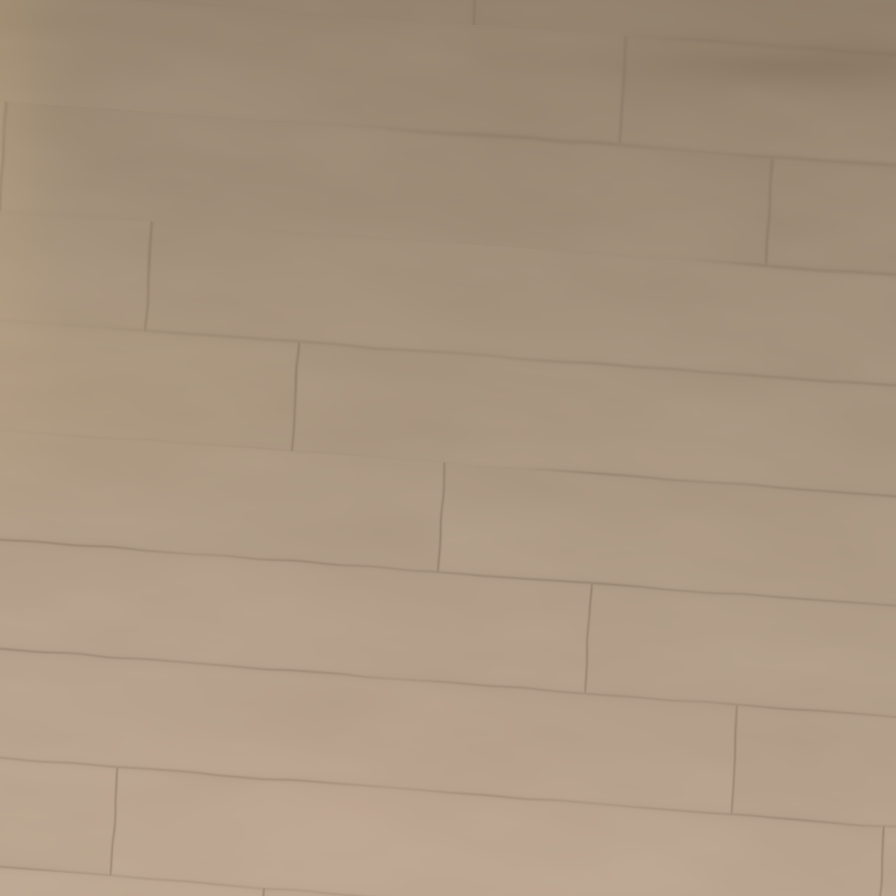
This texture is drawn by a three.js fragment shader. Its source:

```glsl
varying vec2 vUv;

const vec3 SHADE = vec3(0.572, 0.503, 0.423);
const vec3 LIGHT = vec3(0.731, 0.651, 0.567);
const vec3 SEAM = vec3(0.43, 0.36, 0.29);
const float ROW_PITCH = 0.1222;
const float PLANK_LENGTH = 0.8555;
const float ROW_SHIFT = 0.1634;

float hash(vec2 p) {
  vec3 q = fract(vec3(p.xyx) * 0.1031);
  q += dot(q, q.yzx + 33.33);
  return fract((q.x + q.y) * q.z);
}

float noise(vec2 p) {
  vec2 cell = floor(p);
  vec2 f = fract(p);
  f = f * f * (3.0 - 2.0 * f);
  float low = mix(hash(cell), hash(cell + vec2(1.0, 0.0)), f.x);
  float high = mix(hash(cell + vec2(0.0, 1.0)), hash(cell + vec2(1.0, 1.0)), f.x);
  return mix(low, high, f.y);
}

float fbm(vec2 p) {
  float sum = 0.0;
  float gain = 0.5;
  for (int i = 0; i < 3; i++) {
    sum += gain * (noise(p) - 0.5);
    p = p * 2.03 + 17.0;
    gain *= 0.5;
  }
  return sum;
}

float softLine(float dist, float width) {
  float d = dist / width;
  return exp(-d * d);
}

float glow(vec2 p, vec2 center, vec2 size) {
  vec2 d = (p - center) / size;
  return exp(-dot(d, d));
}

// Row number grows downward along gently tilted courses
float rowCoord(vec2 p) {
  float down = 1.0 - p.y;
  float tilt = 0.070 + 0.008 * down;
  return (down - tilt * p.x - 0.6016) / ROW_PITCH;
}

// Joints fall on whole numbers, stepping sideways with each row
float plankCoord(float x, float row, float across) {
  return (x + 0.0072 * across - 0.660 - ROW_SHIFT * row) / PLANK_LENGTH;
}

vec3 floorLight(vec2 p) {
  float down = 1.0 - p.y;
  float level = 0.05 + 0.98 * pow(down, 0.8) - 0.16 * (p.x - 0.5);
  vec3 color = mix(SHADE, LIGHT, clamp(level, 0.0, 1.05));
  color += vec3(0.045, 0.039, 0.010) * glow(p, vec2(-0.02, 0.88), vec2(0.07, 0.30));
  color += vec3(0.005, 0.002, -0.010) * glow(p, vec2(0.10, 0.56), vec2(0.28, 0.12));
  color += vec3(0.008, -0.003, 0.001) * glow(p, vec2(0.40, 0.10), vec2(0.28, 0.16));
  return color;
}

float woodGrain(vec2 p, vec2 id) {
  vec2 offset = vec2(hash(id), hash(id + 9.0)) * 40.0;
  float cloud = fbm(p * vec2(6.0, 2.0) + offset);
  float streak = fbm(p * vec2(11.0, 5.0) + offset.yx);
  return 0.034 * cloud + 0.012 * streak;
}

// Far seams are closed up to this distance from the left
float seamStart(float edge) {
  if (edge < -4.5) return 0.72;
  if (edge < -3.5) return 0.42;
  if (edge < -2.5) return 0.80;
  if (edge < -1.5) return 0.16;
  if (edge < -0.5) return 0.61;
  return -0.20;
}

float rowSeam(float rowPos, float x, float near) {
  float edge = floor(rowPos + 0.5);
  float wobble = 0.0022 * (noise(vec2(x * 24.0, edge * 7.3 + 50.0)) - 0.5);
  float dist = abs((rowPos - edge) * ROW_PITCH + wobble);
  float start = seamStart(edge);
  float open = smoothstep(start - 0.06, start + 0.06, x);
  float wear = noise(vec2(x * 9.0 + 3.0, edge * 13.7 + 90.0));
  float seen = mix(0.22 * wear, 0.45 + 0.55 * wear, open);
  float width = mix(0.0028, 0.0016, near);
  float shadow = softLine(dist, 0.006) * 0.05;
  return seen * (softLine(dist, width) * mix(0.13, 0.27, near) + shadow);
}

float endJoint(float plankPos, float row, float across, float near) {
  float edge = floor(plankPos + 0.5);
  float wobble = 0.0020 * (noise(vec2(across * 4.0, row * 5.1 + 70.0)) - 0.5);
  float dist = abs((plankPos - edge) * PLANK_LENGTH + wobble);
  float seen = 0.75 + 0.25 * noise(vec2(across * 3.0, row * 3.7 + 31.0));
  float width = mix(0.0023, 0.0015, near);
  return seen * softLine(dist, width) * mix(0.21, 0.39, near);
}

void main() {
  float rowPos = rowCoord(vUv);
  float row = floor(rowPos);
  float across = fract(rowPos);
  float plankPos = plankCoord(vUv.x, row, across);
  vec2 plankId = vec2(floor(plankPos), row) + 20.0;
  float near = smoothstep(0.0, 0.65, 1.0 - vUv.y);

  // Plank surface
  vec3 color = floorLight(vUv);
  color += 0.008 * (hash(plankId) - 0.5);
  color += woodGrain(vec2(vUv.x, rowPos), plankId);
  color -= 0.042 * glow(vUv, vec2(0.87, 0.925), vec2(0.22, 0.024));

  // Seams and end joints
  float seam = rowSeam(rowPos, vUv.x, near);
  float joint = endJoint(plankPos, row, across, near);
  color = mix(color, SEAM, clamp(max(seam, joint), 0.0, 1.0));

  gl_FragColor = vec4(color, 1.0);
}
```
